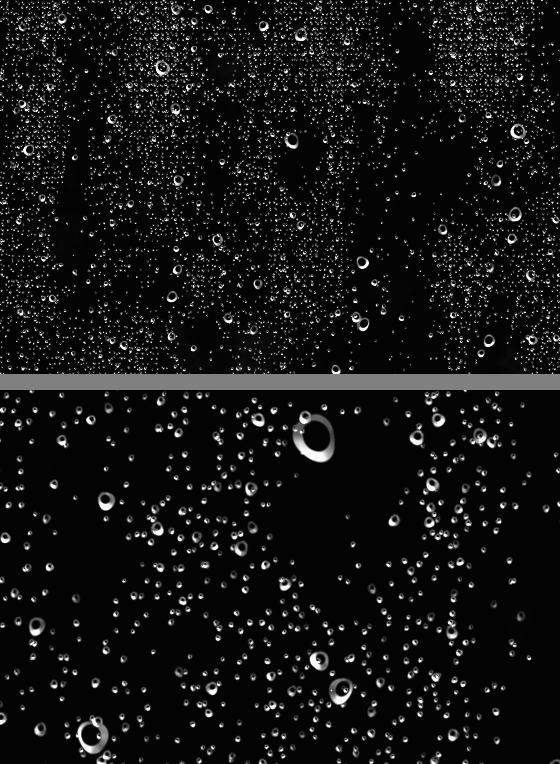
Top: the whole. Bottom: its middle third, enlarged.
Write a Shadertoy shader that draws this texture.

```glsl
// Water drops on black glass: layers of jittered cells, coarse to fine,
// each cell holding at most one drop. A drop is a disc with a shifted dark
// hole, lit mostly from below; noise gathers the fine spray into streaks.

#define LAYERS 7
#define LARGEST_CELL 0.25
#define LARGEST_RADIUS 0.0172
#define CELL_SHRINK 0.56
#define RADIUS_SHRINK 0.655
#define DROP_CHANCE 0.36
#define EDGE_SOFTNESS 0.0008
#define BRIGHTNESS 1.25
#define MIST 0.07
#define GLASS vec3(0.012)

vec4 hash4(vec3 p) {
    vec4 h = fract(p.xyzx * vec4(0.1031, 0.1030, 0.0973, 0.1099));
    h += dot(h, h.wzxy + 33.33);
    return fract((h.xxyz + h.yzzw) * h.zywx);
}

float noise(vec2 p) {
    vec2 i = floor(p), f = fract(p);
    f = f * f * (3.0 - 2.0 * f);
    float low = mix(hash4(vec3(i, 7.0)).x, hash4(vec3(i + vec2(1, 0), 7.0)).x, f.x);
    float high = mix(hash4(vec3(i + vec2(0, 1), 7.0)).x, hash4(vec3(i + 1.0, 7.0)).x, f.x);
    return mix(low, high, f.y);
}

float fbm(vec2 p) {
    float sum = 0.0, weight = 0.5;
    for (int i = 0; i < 4; i++) {
        sum += weight * noise(p);
        p = p * 2.03 + 17.3;
        weight *= 0.5;
    }
    return sum;
}

// Light of one drop at offset q; fineness runs from 0 (large) to 1 (tiny)
float dropLight(vec2 q, float radius, float fineness, vec4 rnd, float soft) {
    q.x += q.y * (rnd.x - 0.5) * 0.3;
    q.y *= mix(0.84, 1.0, rnd.y);
    float angle = atan(q.y, q.x);
    float wobble = 1.0 + 0.06 * sin(angle * 3.0 + rnd.z * 6.28);

    vec2 holeShift = radius * vec2((rnd.z - 0.5) * 0.3, mix(0.08, 0.3, fineness));
    float hole = radius * mix(0.66, 0.35, fineness);
    float dist = max(length(q) - radius * wobble, hole - length(q - holeShift));
    float body = smoothstep(soft, -soft, dist);

    // Bright bottom, weaker top, dim flanks
    float tilt = (rnd.w - 0.65) * 2.2;
    float facing = dot(q / (length(q) + 0.0003), vec2(sin(tilt), -cos(tilt)));
    float shade = 0.36 + 0.36 * facing + 0.42 * facing * facing;
    float sparkle = 0.75 + 0.5 * noise(q / radius * 3.0 + rnd.xy * 90.0);
    return body * shade * sparkle;
}

void mainImage(out vec4 fragColor, in vec2 fragCoord) {
    vec2 p = fragCoord / iResolution.y;
    float soft = EDGE_SOFTNESS + 0.45 / iResolution.y;
    float light = 0.0;

    for (int i = 0; i < LAYERS; i++) {
        // The last layers share the finest size
        float level = min(float(i), 5.0);
        float fineness = level / 5.0;
        float cell = LARGEST_CELL * pow(CELL_SHRINK, level);
        vec2 grid = p / cell + float(i) * vec2(3.37, 5.71);
        vec2 id = floor(grid);
        vec4 place = hash4(vec3(id, float(i) * 11.0 + 1.0));
        vec4 look = hash4(vec3(id, float(i) * 11.0 + 5.0));

        // Spray density in tall soft streaks, thicker near the top
        vec2 centre = (id + 0.5 - float(i) * vec2(3.37, 5.71)) * cell;
        float streaks = smoothstep(0.22, 0.68, fbm(centre * vec2(9.0, 3.5) + 4.0));
        float density = streaks * mix(1.0, 1.7, smoothstep(0.3, 1.0, centre.y));
        float chance = DROP_CHANCE * mix(0.9, 1.35 * density, fineness);
        if (place.z > chance) continue;

        float radius = LARGEST_RADIUS * pow(RADIUS_SHRINK, level) * mix(0.75, 1.2, place.w);
        float margin = min(0.45, (radius * 1.3 + soft) / cell);
        vec2 offset = (fract(grid) - mix(vec2(margin), vec2(1.0 - margin), place.xy)) * cell;
        float strength = mix(0.35, 1.3, sqrt(look.y)) * mix(1.0, 1.15, fineness);
        light = max(light, strength * dropLight(offset, radius, fineness, look, soft));
    }

    // Faint patches of mist on the glass
    float patches = smoothstep(0.56, 0.85, fbm(p * vec2(5.0, 4.0) + 31.0));
    float mist = MIST * patches * fbm(p * 60.0);

    vec3 color = GLASS + mist + BRIGHTNESS * light;
    fragColor = vec4(min(color, vec3(0.98)), 1.0);
}
```
